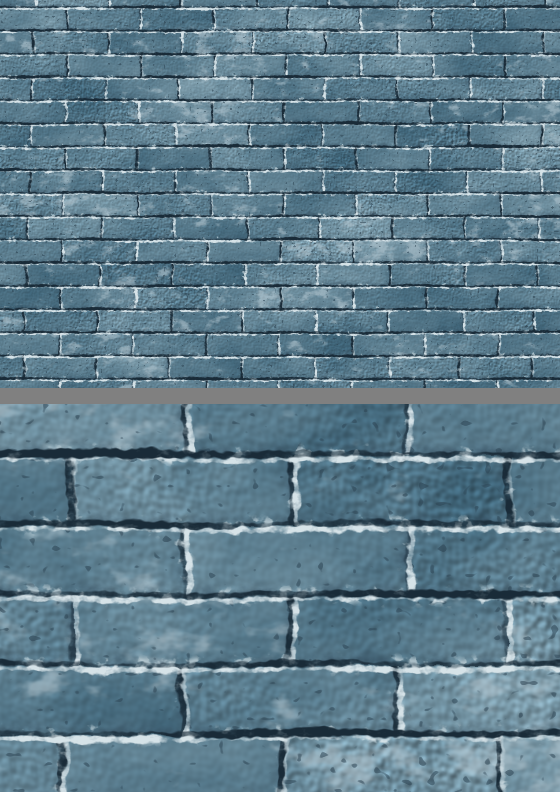
Top: the whole. Bottom: its middle third, enlarged.
Reproduce this texture procedurally as a Shadertoy shader.

```glsl
// Painted blue-grey brick wall in running bond, lit from the upper left.
// Signed distances to the nearest bed and head joint place broken shadow lines
// and pale lit edges; embossed gradient noise gives the rough paint.

float hash(vec2 p) {
    vec3 q = fract(p.xyx * vec3(0.1031, 0.1030, 0.0973));
    q += dot(q, q.yzx + 33.33);
    return fract((q.x + q.y) * q.z);
}

// Gradient noise, roughly -0.7 to 0.7
float corner(vec2 cell, vec2 toPoint) {
    float angle = 6.2832 * hash(cell + 57.0);
    return dot(vec2(cos(angle), sin(angle)), toPoint);
}

float noise(vec2 p) {
    vec2 i = floor(p), f = fract(p);
    vec2 w = f * f * f * (f * (f * 6.0 - 15.0) + 10.0);
    vec2 e = vec2(1, 0);
    return mix(mix(corner(i, f), corner(i + e, f - e), w.x),
               mix(corner(i + e.yx, f - e.yx), corner(i + 1.0, f - 1.0), w.x), w.y);
}

float fbm(vec2 p) {
    float sum = 0.0, amp = 1.0;
    for (int i = 0; i < 4; i++) {
        sum += amp * noise(p);
        p = mat2(1.6, 1.2, -1.2, 1.6) * p + 7.3;
        amp *= 0.55;
    }
    return sum;
}

// Height of the paint surface: fine grain over broader lumps
float paintHeight(vec2 p) {
    return noise(p * 165.0) + 0.9 * noise(p * vec2(75, 95) + 31.0);
}

// Soft line of a given half width around a centre
float line(float x, float centre, float halfWidth, float soft) {
    return 1.0 - smoothstep(halfWidth - soft, halfWidth + soft, abs(x - centre));
}

void mainImage(out vec4 fragColor, in vec2 fragCoord) {
    vec2 p = fragCoord / iResolution.y;
    float soft = 0.0007 + 0.4 / iResolution.y;

    // Wavy joints with crumbling, ragged edges
    float crumble = noise(p * 140.0 + 9.0);
    vec2 q = p + 0.0034 * vec2(noise(p * 19.0), noise(p * vec2(7, 4) + 40.0));
    q += 0.0020 * vec2(noise(p * 75.0 + 9.0), noise(p * vec2(45, 45) + 80.0));
    q += 0.0022 * vec2(crumble, noise(p * vec2(130, 140) + 70.0));

    // Nearest bed joint, then the course this point belongs to
    float y = (q.y - 0.0226) / 0.0599;
    float bed = floor(y + 0.5);
    float dy = (y - bed) * 0.0599;
    float row = bed + step(0.0, dy);

    // Nearest head joint; alternate courses shift by about half a brick
    float start = mod(row, 2.0) > 0.5 ? 0.0584 + 0.0021 * row : 0.1544 + 0.0014 * row;
    float x = (q.x - start) / 0.1878;
    float head = floor(x + 0.5);
    vec2 joint = vec2(head, row) + 20.0;
    float dx = (x - head) * 0.1878 - 0.007 * (hash(joint) - 0.5);
    dx += 0.005 * noise(vec2(p.y * 30.0, hash(joint + 5.0) * 90.0));
    vec2 brick = vec2(head + step(0.0, dx), row) + 50.0;

    // Brick face: tone per brick, broad and cloudy paint, embossed grain
    float rough = mix(0.35, 1.0, pow(hash(brick + 3.0), 2.0));
    float broad = fbm(p * vec2(3, 4) + 12.0);
    float cloud = fbm(p * vec2(12, 18));
    float tone = 0.40 + 0.65 * (hash(brick) - 0.5) + 0.38 * cloud + 0.8 * broad;
    vec3 color = mix(vec3(0.295, 0.435, 0.508), vec3(0.45, 0.575, 0.635), clamp(tone, -0.3, 1.4));
    float relief = paintHeight(p) - paintHeight(p + vec2(-0.0025, 0.0035));
    rough *= 1.0 + 0.9 * noise(p * vec2(9, 15) + 210.0);
    color *= 1.0 + 0.25 * rough * relief;

    // Pale scuffs on some bricks, and small dark pits
    float scuff = fbm(p * vec2(20, 32) + 60.0) + 0.6 * hash(brick + 8.0) + 0.5 * broad;
    scuff = smoothstep(0.55, 1.2, scuff);
    color = mix(color, vec3(0.68, 0.76, 0.80), 0.65 * scuff);
    float pit = smoothstep(0.42, 0.55, noise(p * vec2(105, 130) + 130.0) + 0.10 * rough);
    color = mix(color, vec3(0.17, 0.26, 0.32), 0.55 * pit);

    // Worn arrises: gritty dark lower and right edges, pale flecks all round
    float grit = fbm(p * vec2(52, 68) + 15.0);
    float edgeY = exp(-abs(dy) / 0.006), edgeX = exp(-abs(dx) / 0.005);
    float dark = max(edgeY * step(0.0, dy), edgeX * step(dx, 0.0));
    color = mix(color, vec3(0.19, 0.28, 0.35), dark * clamp(0.45 - 1.1 * grit, 0.0, 1.0));
    float fleck = smoothstep(0.3, 0.65, grit + 0.6 * crumble + 0.45 * max(edgeX, edgeY) - 0.15);
    color = mix(color, vec3(0.74, 0.81, 0.84), 0.8 * fleck * smoothstep(0.1, 0.5, max(edgeX, edgeY)));

    // Joint widths swell and fade; each head joint leans to shadow or to light
    float drift = noise(p * vec2(6, 15) + 25.0);
    float gap = noise(p * vec2(27, 20) + 95.0);
    float style = clamp(hash(joint + 11.0) + 0.5 * gap, 0.0, 1.0);
    float bedShade = line(dy, 0.0012, 0.0025 + 0.0026 * drift + 0.0020 * gap, soft);
    float bedLight = line(dy, -0.0032, 0.0019 - 0.0020 * drift + 0.0022 * grit, soft);
    float headShade = line(dx, -0.0016, mix(0.0012, 0.0034, style) + 0.0015 * gap, soft);
    float headLight = line(dx, 0.0020, mix(0.0030, 0.0010, style) + 0.0018 * grit, soft);
    headShade *= mix(0.4, 1.0, smoothstep(0.15, 0.6, style));
    headLight *= mix(1.0, 0.35, smoothstep(0.4, 0.9, style));

    // Joints: heads first, beds over them
    vec3 shade = vec3(0.10, 0.17, 0.22), light = vec3(0.84, 0.89, 0.91);
    color = mix(color, shade, headShade * clamp(0.85 - 0.7 * grit, 0.2, 1.0));
    color = mix(color, light, headLight * clamp(0.75 + 0.9 * grit, 0.1, 1.0));
    color = mix(color, light, bedLight * clamp(0.7 + grit - 0.6 * drift, 0.1, 1.0));
    color = mix(color, shade, bedShade * clamp(0.85 + 0.8 * drift - 0.5 * grit, 0.25, 1.0));

    fragColor = vec4(clamp(color, 0.0, 1.0), 1.0);
}
```
